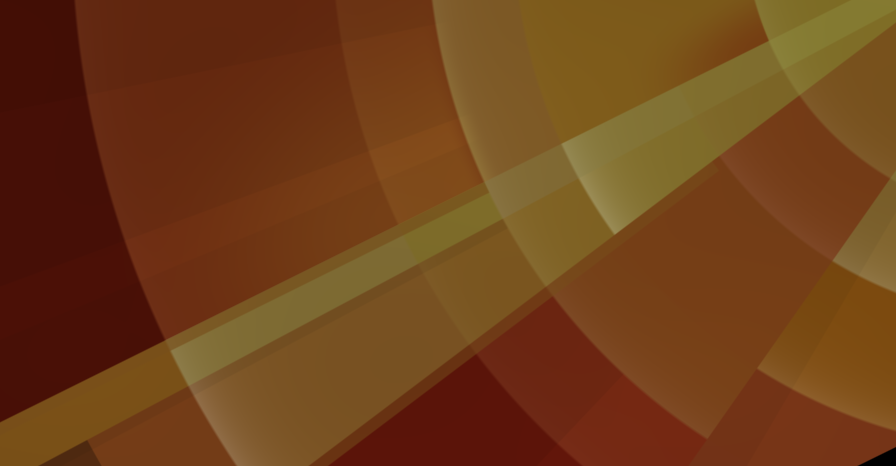
Reproduce this background procedurally as a Shadertoy shader.

```glsl
// Amber glass fan: straight rays and concentric arcs share a hub beyond the
// upper right corner. Each sector between two rays has its own ring colours,
// and every arc lights its inner side with a soft, fading rim.

const float HEIGHT = 0.518;               // canvas height when the width is 1
const vec2  HUB = vec2(1.159, 0.603);
const float RADII[6] = float[6](1.079, 0.789, 0.682, 0.586, 0.440, 0.328);
const float OUTER_RADIUS = 1.207;
const float ARC_SOFTNESS = 0.002;
const float RIM_WIDTH = 0.030;
const vec3  RIM_TINT = vec3(0.62, 0.74, 1.05);
const vec3  STRIP_BROWN = vec3(0.46, 0.30, 0.10);
const vec3  DEEP_RED = vec3(0.45, 0.20, 0.06);
const vec3  WARM_GLOW = vec3(0.05, 0.085, 0.025);

// Rays: x = angle below the horizontal, y = sideways shift from the hub
const vec2 RAY_HIGH   = vec2(0.200, -0.024);
const vec2 RAY_MID    = vec2(0.351, -0.0195);
const vec2 RAY_LOW    = vec2(0.395, -0.019);
const vec2 BAND_TOP   = vec2(0.459, -0.0164);
const vec2 BAND_BASE  = vec2(0.4874, 0.0100);
const vec2 WEDGE_BASE = vec2(0.6448, -0.0077);
const vec2 RED_SPLIT  = vec2(0.810, 0.010);
const vec2 FAN_START  = vec2(0.957, 0.028);
const vec2 FAN_SPLIT  = vec2(1.038, 0.026);

float pixel;

float cover(float d) { return smoothstep(-pixel, pixel, d); }

// Signed distance from a ray, positive below it
float ray(vec2 d, vec2 line) {
    return d.y * cos(line.x) - d.x * sin(line.x) - line.y;
}

// Ring colours run from the outside in; rims hold the light on each arc
vec3 rings(float r, vec3 tone[7], float rim[6]) {
    vec3 col = tone[0];
    float light = 0.0;
    for (int i = 0; i < 6; i++) {
        float depth = RADII[i] - r;
        float inside = smoothstep(-ARC_SOFTNESS, ARC_SOFTNESS, depth);
        col = mix(col, tone[i + 1], inside);
        light += rim[i] * inside * exp(-max(depth, 0.0) / RIM_WIDTH);
    }
    return col + RIM_TINT * light;
}

vec3 upperSector(vec2 d, float r) {
    vec3 col = rings(r, vec3[7](
        vec3(0.27, 0.058, 0.022), vec3(0.395, 0.155, 0.058), vec3(0.43, 0.195, 0.07),
        vec3(0.48, 0.34, 0.14), vec3(0.485, 0.35, 0.10), vec3(0.485, 0.35, 0.10),
        vec3(0.49, 0.42, 0.14)),
        float[6](0.022, 0.012, 0.055, 0.012, 0.0, 0.06));
    float top = ray(d, BAND_TOP);
    float outer = smoothstep(0.66, 0.70, r);
    // Warmth grows towards the band and the hub
    float warmth = smoothstep(-0.30, 0.0, top) * smoothstep(1.12, 0.80, r);
    col += WARM_GLOW * warmth * outer;
    // Overlapping faint rays brighten the outer rings downwards
    float steps = 0.96 + 0.05 * cover(ray(d, RAY_HIGH))
                + 0.06 * cover(ray(d, RAY_MID)) - 0.04 * cover(ray(d, RAY_LOW));
    col *= mix(1.0, steps, outer);
    // Red shade gathers next to the band
    float shade = smoothstep(-0.07, 0.0, top) * smoothstep(0.50, 0.34, r)
                * cover(r - RADII[5]);
    return mix(col, DEEP_RED, 0.7 * shade);
}

void mainImage(out vec4 fragColor, in vec2 fragCoord) {
    vec2 p = fragCoord / iResolution.xy * vec2(1.0, HEIGHT);
    pixel = 1.0 / iResolution.x;
    vec2 d = HUB - p;
    float r = length(d);

    vec3 col = upperSector(d, r);

    // Bright band, with a thin brown strip along its upper side
    float top = ray(d, BAND_TOP);
    vec3 band = rings(r, vec3[7](
        vec3(0.47, 0.31, 0.09), vec3(0.495, 0.42, 0.20), vec3(0.49, 0.42, 0.16),
        vec3(0.49, 0.40, 0.19), vec3(0.50, 0.44, 0.20), vec3(0.50, 0.43, 0.18),
        vec3(0.52, 0.48, 0.19)),
        float[6](0.08, 0.0, 0.06, 0.11, 0.0, 0.04));
    float strip = cover(top) * cover(0.013 - top) * cover(r - RADII[2]);
    band = mix(band, STRIP_BROWN, 0.65 * strip);
    col = mix(col, band, cover(top));

    // Wide wedge under the band
    float base = ray(d, BAND_BASE);
    vec3 wedge = rings(r, vec3[7](
        vec3(0.45, 0.235, 0.09), vec3(0.48, 0.325, 0.135), vec3(0.48, 0.335, 0.12),
        vec3(0.49, 0.375, 0.13), vec3(0.495, 0.42, 0.16), vec3(0.49, 0.40, 0.15),
        vec3(0.50, 0.43, 0.15)),
        float[6](0.14, 0.03, 0.055, 0.17, 0.015, 0.055));
    wedge *= 1.0 - 0.06 * cover(0.012 - base) * cover(r - RADII[2]);
    wedge *= 1.0 - 0.28 * cover(r - OUTER_RADIUS);
    col = mix(col, wedge, cover(base));

    // Red sector, edged by another brown strip
    float under = ray(d, WEDGE_BASE);
    vec3 red = rings(r, vec3[7](
        vec3(0.36, 0.075, 0.035), vec3(0.36, 0.08, 0.035), vec3(0.42, 0.145, 0.065),
        vec3(0.455, 0.245, 0.085), vec3(0.455, 0.24, 0.085), vec3(0.46, 0.235, 0.085),
        vec3(0.475, 0.32, 0.11)),
        float[6](0.0, 0.02, 0.055, 0.0, 0.06, 0.05));
    red *= 1.0 + 0.07 * cover(ray(d, RED_SPLIT)) * cover(r - RADII[2]);
    red = mix(red, STRIP_BROWN, 0.55 * cover(0.013 - under) * cover(r - 0.45));
    col = mix(col, red, cover(under));

    // Lower right fan, split once more by a faint ray
    vec3 fan = rings(r, vec3[7](
        vec3(0.44, 0.195, 0.09), vec3(0.44, 0.195, 0.09), vec3(0.44, 0.195, 0.09),
        vec3(0.44, 0.195, 0.085), vec3(0.46, 0.275, 0.055), vec3(0.48, 0.37, 0.16),
        vec3(0.49, 0.41, 0.17)),
        float[6](0.0, 0.0, 0.0, 0.10, 0.09, 0.04));
    fan *= 1.0 + 0.05 * cover(ray(d, FAN_SPLIT));
    col = mix(col, fan, cover(ray(d, FAN_START)));

    // Broad sheen from layered sines, then the dark clipped corner
    col *= 1.0 + 0.015 * sin(9.0 * p.x + 6.0 * p.y) + 0.01 * sin(17.0 * p.y - 8.0 * p.x);
    col *= cover(p.y - 0.49 * (p.x - 0.957));
    fragColor = vec4(col, 1.0);
}
```
